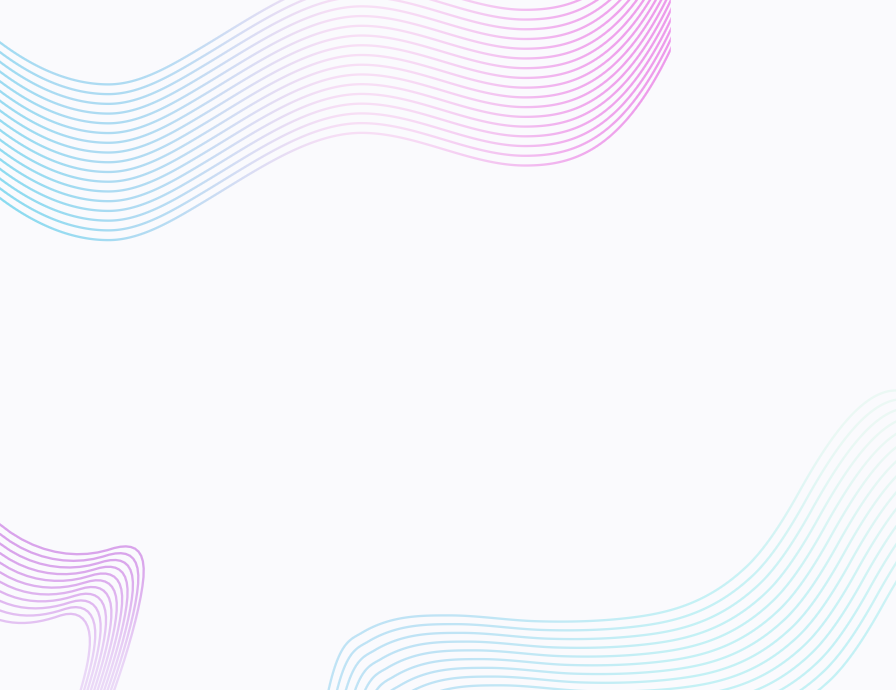
Reproduce this background procedurally as a WebGL 1 fragment shader.

```glsl
precision highp float;
// Pale background with three ribbons of fine wavy lines in blue, pink, mint and violet.

uniform vec2 u_resolution;

// Cubic through two knots (x, height, slope); returns height and slope at x.
vec2 span(float x, vec3 a, vec3 b) {
  float h = b.x - a.x, rise = b.y - a.y, t = (x - a.x) / h;
  float c1 = h * a.z;
  float c2 = 3.0 * rise - h * (2.0 * a.z + b.z);
  float c3 = h * (a.z + b.z) - 2.0 * rise;
  return vec2(a.y + t * (c1 + t * (c2 + t * c3)), (c1 + t * (2.0 * c2 + 3.0 * t * c3)) / h);
}

// Lowest line of the top ribbon
vec2 topWave(float x) {
  vec3 trough = vec3(0.93, 3.86, 0.0), climb = vec3(1.75, 4.19, 0.6);
  vec3 crest = vec3(3.1, 4.78, 0.0), dip = vec3(4.5, 4.5, 0.0);
  if (x < trough.x) return span(x, vec3(0.0, 4.22, -0.75), trough);
  if (x < climb.x) return span(x, trough, climb);
  if (x < crest.x) return span(x, climb, crest);
  if (x < dip.x) return span(x, crest, dip);
  return span(x, dip, vec3(5.75, 5.5, 2.1));
}

// Outermost line of the lower right ribbon
vec2 cornerWave(float x) {
  vec3 shoulder = vec3(3.1, 0.49, 0.6), plateau = vec3(3.85, 0.64, 0.0);
  vec3 sag = vec3(4.6, 0.59, -0.03), bend = vec3(5.4, 0.62, 0.12);
  vec3 climb = vec3(6.4, 1.06, 0.95), steep = vec3(6.85, 1.7, 1.8);
  if (x < shoulder.x) return span(x, vec3(2.8, -0.08, 5.0), shoulder);
  if (x < plateau.x) return span(x, shoulder, plateau);
  if (x < sag.x) return span(x, plateau, sag);
  if (x < bend.x) return span(x, sag, bend);
  if (x < climb.x) return span(x, bend, climb);
  if (x < steep.x) return span(x, climb, steep);
  return span(x, steep, vec3(7.68, 2.57, 0.0));
}

float segmentDistance(vec2 p, vec2 a, vec2 b) {
  vec2 ab = b - a;
  return length(p - a - ab * clamp(dot(p - a, ab) / dot(ab, ab), 0.0, 1.0));
}

float bezierDistance(vec2 p, vec2 a, vec2 b, vec2 c, vec2 d) {
  float nearest = 9.0;
  vec2 last = a;
  for (int i = 1; i <= 10; i++) {
    float t = float(i) / 10.0, s = 1.0 - t;
    vec2 next = s * s * s * a + 3.0 * s * t * (s * b + t * c) + t * t * t * d;
    nearest = min(nearest, segmentDistance(p, last, next));
    last = next;
  }
  return nearest;
}

float stroke(float dist, float pixel) {
  return clamp((0.01 - dist) / pixel + 0.5, 0.0, 1.0);
}

void main() {
  // The canvas spans 7.68 by 5.92 units.
  vec2 p = gl_FragCoord.xy / u_resolution * vec2(7.68, 5.92);
  float pixel = 7.68 / u_resolution.x;
  vec3 color = vec3(0.98, 0.98, 0.992);

  // Top ribbon: one wave repeated upward, cut off at the right
  vec2 wave = topWave(p.x);
  float rise = p.y - wave.x;
  float line = clamp(floor(rise / 0.0835 + 0.5), 0.0, 16.0);
  float ink = stroke(abs(rise - line * 0.0835) / length(vec2(1.0, wave.y)), pixel);
  ink *= clamp((5.75 - p.x) / pixel + 0.5, 0.0, 1.0);
  vec3 tint = mix(vec3(0.54, 0.86, 0.94), vec3(0.68, 0.86, 0.95), clamp(p.x + (p.y - 4.2) * 0.5, 0.0, 1.0));
  tint = mix(tint, vec3(0.97, 0.87, 0.96), smoothstep(0.9, 3.1, p.x));
  tint = mix(tint, vec3(0.93, 0.6, 0.92), smoothstep(3.1, 6.0, p.x));
  color = mix(color, tint, ink);

  // Lower right ribbon: one wave stepped diagonally
  ink = 0.0;
  for (int i = 0; i < 14; i++) {
    vec2 q = p - float(i) * vec2(0.055, -0.075);
    if (q.x > 2.8) {
      wave = cornerWave(q.x);
      ink = max(ink, stroke(abs(q.y - wave.x) / length(vec2(1.0, wave.y)), pixel));
    }
  }
  tint = mix(vec3(0.75, 0.89, 0.96), vec3(0.77, 0.945, 0.96), smoothstep(3.5, 6.2, p.x));
  tint = mix(tint, vec3(0.92, 0.972, 0.955), smoothstep(0.4, 2.5, p.y + 0.3 * (p.x - 6.8)));
  color = mix(color, tint, ink);

  // Lower left ribbon: hooked curves blended from the outer to the inner one
  if (p.x < 1.4 && p.y < 1.6) {
    float dist = 9.0;
    for (int i = 0; i < 11; i++) {
      float k = float(i) / 10.0;
      vec2 knee = mix(vec2(0.92, 1.2), vec2(0.52, 0.64), k);
      vec2 side = mix(vec2(1.23, 0.97), vec2(0.77, 0.39), k);
      dist = min(dist, bezierDistance(p, mix(vec2(0.0, 1.42), vec2(0.0, 0.6), k),
        mix(vec2(0.3, 1.17), vec2(0.18, 0.55), k), mix(vec2(0.65, 1.12), vec2(0.35, 0.58), k), knee));
      dist = min(dist, bezierDistance(p, knee, mix(vec2(1.12, 1.27), vec2(0.68, 0.69), k),
        mix(vec2(1.25, 1.24), vec2(0.78, 0.6), k), side));
      dist = min(dist, bezierDistance(p, side, mix(vec2(1.21, 0.72), vec2(0.76, 0.22), k),
        mix(vec2(1.08, 0.27), vec2(0.71, 0.07), k), mix(vec2(0.95, -0.08), vec2(0.67, -0.08), k)));
    }
    tint = mix(vec3(0.92, 0.85, 0.97), vec3(0.85, 0.64, 0.92), smoothstep(0.0, 1.3, p.y));
    color = mix(color, tint, stroke(dist, pixel));
  }

  gl_FragColor = vec4(color, 1.0);
}
```
